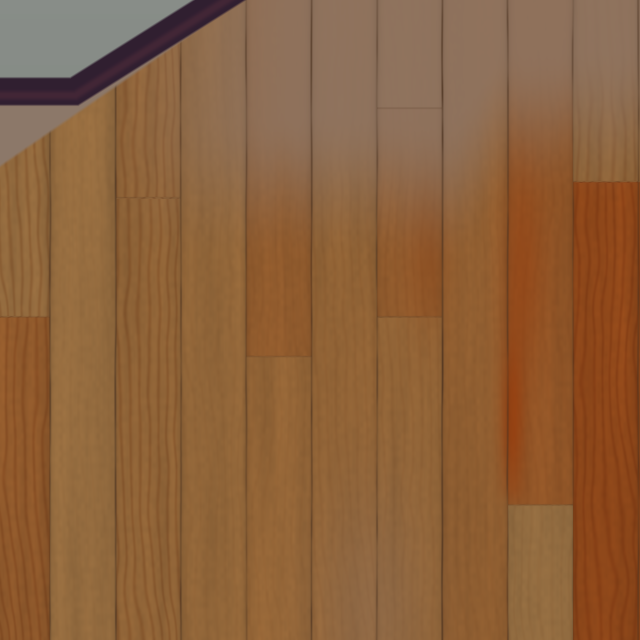
A Shadertoy shader for this texture:

```glsl
// A strip wood floor: ten upright boards with staggered butt joints, streaked grain,
// a pale sheen over the top and a warm glow at the right. A wall corner with a dark
// rail covers the upper left. Boards come from floor/fract, wood from value noise.

const float BOARD_WIDTH = 0.1021;
const float FIRST_SEAM = 0.0785;
const float SEAM_HALF_WIDTH = 0.0013;
const float RAIL_HALF_WIDTH = 0.0215;
const vec2 RAIL_CORNER = vec2(0.116, 0.857);
const vec2 RAIL_RISE = vec2(-0.63, 1.0);

const vec3 TAN = vec3(0.58, 0.44, 0.27);
const vec3 HONEY = vec3(0.57, 0.385, 0.205);
const vec3 ORANGE = vec3(0.56, 0.27, 0.09);
const vec3 EMBER = vec3(0.60, 0.24, 0.05);
const vec3 SHEEN = vec3(0.56, 0.455, 0.38);
const vec3 SEAM = vec3(0.33, 0.22, 0.14);
const vec3 WALL = vec3(0.53, 0.55, 0.53);
const vec3 SKIRTING = vec3(0.55, 0.47, 0.41);
const vec3 RAIL = vec3(0.19, 0.12, 0.19);

// Per board: joint height (negative = none), warmth below and above it, grain figure.
const float JOINT[10] = float[10](0.505, -1., 0.691, -1., 0.443, -1., 0.505, -1., 0.211, 0.716);
const float WARM_LOW[10] = float[10](0.64, 0.2, 0.38, 0.35, 0.45, 0.45, 0.42, 0.55, 0.12, 0.95);
const float WARM_HIGH[10] = float[10](0.2, 0.2, 0.42, 0.35, 0.62, 0.45, 0.62, 0.55, 0.72, 0.35);
const float FIGURE[10] = float[10](0.8, 0.1, 0.8, 0.15, 0.15, 0.25, 0.25, 0.15, 0.2, 0.75);
const float EXTRA_JOINT_BOARD = 6.0;
const float EXTRA_JOINT = 0.831;

float hash(vec2 p) {
    vec3 q = fract(p.xyx * vec3(0.1031, 0.1030, 0.0973));
    q += dot(q, q.yzx + 33.33);
    return fract((q.x + q.y) * q.z);
}

float noise(vec2 p) {
    vec2 i = floor(p), f = fract(p);
    f = f * f * (3.0 - 2.0 * f);
    return mix(mix(hash(i), hash(i + vec2(1, 0)), f.x),
               mix(hash(i + vec2(0, 1)), hash(i + vec2(1, 1)), f.x), f.y);
}

float fbm(vec2 p) {
    float sum = 0.0, gain = 0.5;
    for (int i = 0; i < 4; i++) {
        sum += gain * noise(p);
        p = p * 2.03 + 17.7;
        gain *= 0.5;
    }
    return sum;
}

// Soft-edged line: 1 at distance zero, 0 outside the half width.
float stroke(float d, float halfWidth, float blur) {
    return 1.0 - smoothstep(halfWidth - blur, halfWidth + blur, abs(d));
}

float blob(vec2 p, vec2 center, vec2 radius) {
    vec2 q = (p - center) / radius;
    return exp(-dot(q, q));
}

vec3 woodColor(float warmth) {
    return warmth < 0.5 ? mix(TAN, HONEY, warmth * 2.0)
                        : mix(HONEY, ORANGE, warmth * 2.0 - 1.0);
}

vec3 floorColor(vec2 p, float blur) {
    float across = (p.x - FIRST_SEAM) / BOARD_WIDTH + 1.0;
    float board = floor(across);
    int id = clamp(int(board), 0, 9);
    float joint = JOINT[id];
    float above = smoothstep(-blur, blur, p.y - joint);
    float warmth = mix(WARM_LOW[id], WARM_HIGH[id], above);
    float isExtra = 1.0 - step(0.5, abs(board - EXTRA_JOINT_BOARD));
    warmth -= 0.3 * isExtra * smoothstep(-blur, blur, p.y - EXTRA_JOINT);
    vec3 color = woodColor(warmth);

    // Grain: long streaks, wavy growth lines and fine pores, shifted in every board.
    vec2 g = p + vec2(board * 3.7, board * 1.9 + above * 5.3);
    float streak = fbm(g * vec2(55.0, 2.5)) - 0.47;
    float warp = noise(g * vec2(14.0, 4.0)) + 0.3 * noise(g * vec2(30.0, 16.0));
    float rings = pow(0.5 + 0.5 * sin(g.x * 420.0 + warp * 13.0 + p.y * 12.0), 3.0);
    float mottle = noise(g * vec2(170.0, 110.0)) - 0.5;
    color *= 1.0 + 0.16 * streak + 0.04 * mottle;
    color *= 1.0 - FIGURE[id] * rings * vec3(0.09, 0.16, 0.22);

    // Warm reflections, then the pale sheen that washes out the top.
    float ember = blob(p, vec2(0.80, 0.34), vec2(0.018, 0.12))
                + 0.6 * blob(p, vec2(0.815, 0.58), vec2(0.035, 0.17));
    color = mix(color, EMBER, 0.75 * min(ember, 1.0) * smoothstep(0.20, 0.24, p.y));
    color = mix(color, ORANGE, 0.35 * blob(p, vec2(0.67, 0.61), vec2(0.035, 0.13)));
    float rise = p.y + 0.04 * fbm(p * vec2(18.0, 3.0)) - 0.10 * smoothstep(0.7, 0.8, p.x);
    float sheen = smoothstep(0.60, 0.84, rise) * smoothstep(0.12, 0.48, p.x);
    sheen += 0.4 * blob(p, vec2(0.58, 0.04), vec2(0.09, 0.20));
    color = mix(color, SHEEN, 0.9 * min(sheen, 1.0));

    // Worn seams of uneven strength, and fainter butt joints.
    float seamId = floor(across + 0.5);
    float wear = 0.25 + 0.35 * hash(vec2(seamId, 4.0)) + 0.4 * (noise(vec2(seamId * 9.0, p.y * 28.0)) - 0.4);
    float seamDistance = (across - seamId) * BOARD_WIDTH + 0.0012 * (noise(vec2(seamId, p.y * 12.0)) - 0.5);
    color = mix(color, SEAM, wear * stroke(seamDistance, SEAM_HALF_WIDTH, blur));
    color *= 1.0 - 0.10 * exp(-abs(seamDistance) / 0.004);
    float butt = stroke(p.y - joint, SEAM_HALF_WIDTH, blur);
    butt = max(butt, isExtra * stroke(p.y - EXTRA_JOINT, SEAM_HALF_WIDTH, blur));
    return mix(color, SEAM, 0.22 * butt);
}

void mainImage(out vec4 fragColor, in vec2 fragCoord) {
    vec2 p = fragCoord / iResolution.xy;
    float blur = max(0.0016, 1.0 / iResolution.y);
    vec3 color = floorColor(p, blur);

    // Skirting, wall and mitred rail of the corner.
    float skirt = (p.y - 0.74 - 0.69 * p.x) * 0.823;
    color = mix(color, SKIRTING, smoothstep(-2.0 * blur, 2.0 * blur, skirt));
    float rail = min(p.y - RAIL_CORNER.y, dot(p - RAIL_CORNER, normalize(RAIL_RISE)));
    color = mix(color, WALL + 0.05 * (p.y - 0.95), smoothstep(-blur, blur, rail));
    vec3 railColor = RAIL + vec3(0.07, 0.03, 0.02) * stroke(rail + 0.006, 0.006, 0.005);
    color = mix(color, railColor, stroke(rail, RAIL_HALF_WIDTH, 1.5 * blur));

    fragColor = vec4(clamp(color, 0.0, 1.0), 1.0);
}
```
